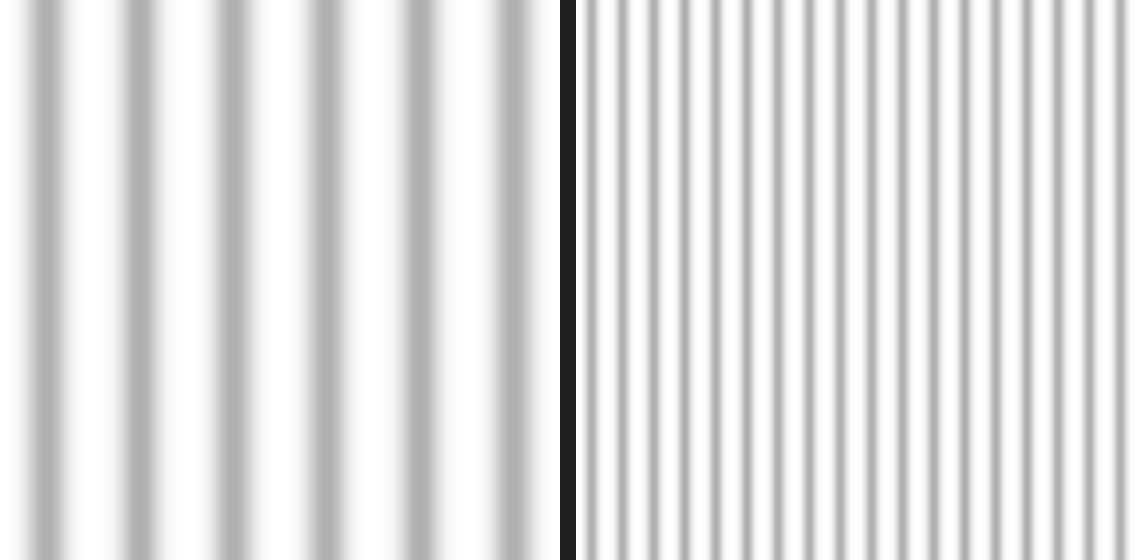
Left: one tile. Right: repeated 3 by 3.
Give the GLSL for this pattern, as a WebGL 1 fragment shader.

```glsl
precision highp float;

uniform vec2 u_resolution;

#define STRIPES 6.0
#define PAPER vec3(1.0)
#define SHADE vec3(0.685)
#define SPREAD 0.21
#define FALLOFF 2.15

// Soft stripe: 1 on the centre line, fading smoothly to 0 between stripes
float softStripe(float x) {
  float d = abs(fract(x) - 0.5);
  return exp(-pow(d / SPREAD, FALLOFF));
}

void main() {
  vec2 uv = gl_FragCoord.xy / u_resolution;
  vec3 color = mix(PAPER, SHADE, softStripe(uv.x * STRIPES));
  gl_FragColor = vec4(color, 1.0);
}
```
